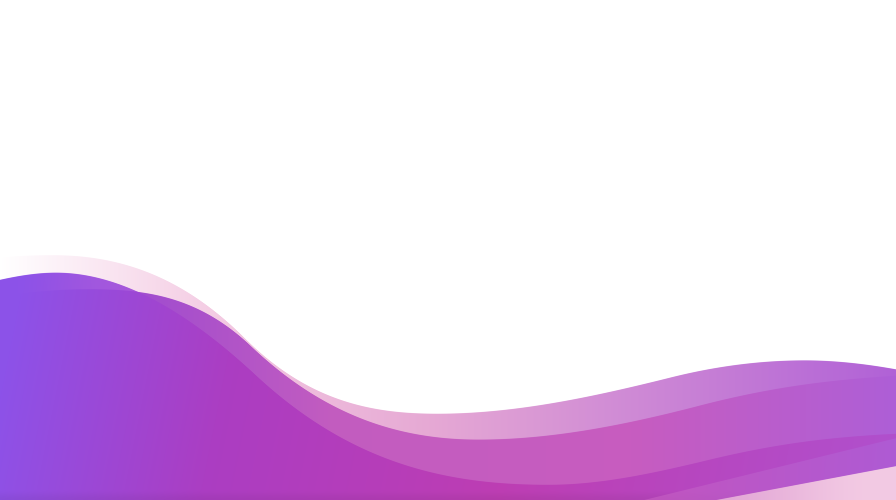
Give the GLSL for this background, as a Shadertoy shader.

```glsl
// Layered violet and magenta waves along the foot of a white canvas.
// Each wave edge is a Hermite curve through its crests, inflections and troughs;
// every layer carries a four-stop sideways gradient, and a pale wedge fills a corner.

#define CANVAS vec2(100.0, 55.86)   // canvas size in percent of its width
#define EDGE_SOFTNESS 0.65          // half width of an edge, in screen dots
#define GRADIENT_TILT 0.2           // lean of the front gradient
#define CREST_GLOW 0.3              // lightening of the front crest
#define FOOT_SHADE 0.05             // darkening at the lower border
#define KNOTS 7

// Height of a wave at x; each knot holds (x, height, slope)
float waveHeight(float x, vec3 knots[KNOTS]) {
    float height = knots[0].y;
    for (int i = 0; i < KNOTS - 1; i++) {
        vec3 a = knots[i], b = knots[i + 1];
        if (x < a.x) break;
        float span = b.x - a.x;
        float t = clamp((x - a.x) / span, 0.0, 1.0);
        float s = 1.0 - t;
        height = a.y * s * s * (1.0 + 2.0 * t) + b.y * t * t * (1.0 + 2.0 * s)
               + span * s * t * (a.z * s - b.z * t);
    }
    return height;
}

// Linear gradient through four colours placed at the given stops
vec3 ramp(float x, vec4 stops, vec3 c0, vec3 c1, vec3 c2, vec3 c3) {
    vec3 t = clamp((x - stops.xyz) / (stops.yzw - stops.xyz), 0.0, 1.0);
    return mix(mix(mix(c0, c1, t.x), c2, t.y), c3, t.z);
}

// Smooth coverage of the area below an edge
float below(float height, float y) {
    float w = EDGE_SOFTNESS * CANVAS.x / iResolution.x;
    return smoothstep(-w, w, height - y);
}

// Height of a straight edge through two points
float lineHeight(float x, vec2 a, vec2 b) {
    return a.y + (b.y - a.y) * (x - a.x) / (b.x - a.x);
}

void mainImage(out vec4 fragColor, in vec2 fragCoord) {
    vec2 p = fragCoord / iResolution.xy * CANVAS;

    // Wave edges
    vec3 backKnots[KNOTS] = vec3[KNOTS](
        vec3(0.0, 27.1, 0.09), vec3(5.9, 27.35, 0.0), vec3(27.3, 18.1, -1.0),
        vec3(48.8, 9.64, 0.0), vec3(74.9, 13.7, 0.25), vec3(89.8, 15.6, 0.0),
        vec3(100.0, 14.6, -0.18));
    vec3 middleKnots[KNOTS] = vec3[KNOTS](
        vec3(0.0, 22.8, 0.13), vec3(9.8, 23.55, 0.0), vec3(28.0, 17.2, -0.95),
        vec3(53.4, 6.75, 0.0), vec3(78.1, 10.55, 0.26), vec3(89.1, 12.8, 0.147),
        vec3(100.0, 13.9, 0.07));
    vec3 frontKnots[KNOTS] = vec3[KNOTS](
        vec3(0.0, 24.6, 0.22), vec3(6.25, 25.4, 0.0), vec3(28.6, 13.9, -0.93),
        vec3(61.2, 1.7, 0.0), vec3(79.4, 4.55, 0.24), vec3(89.7, 6.5, 0.135),
        vec3(100.0, 7.4, 0.05));
    float back = below(waveHeight(p.x, backKnots), p.y);
    float middle = below(waveHeight(p.x, middleKnots), p.y);
    float front = below(waveHeight(p.x, frontKnots), p.y);

    // Layer gradients
    vec3 backColor = ramp(p.x, vec4(0.0, 26.0, 48.0, 100.0),
        vec3(1.0), vec3(0.95, 0.78, 0.88), vec3(0.90, 0.66, 0.83), vec3(0.69, 0.38, 0.84));
    vec3 middleColor = ramp(p.x, vec4(16.0, 37.0, 70.0, 100.0),
        vec3(0.63, 0.30, 0.81), vec3(0.76, 0.36, 0.75),
        vec3(0.78, 0.36, 0.75), vec3(0.68, 0.37, 0.84));
    float leaning = p.x + GRADIENT_TILT * (12.0 - p.y);
    vec3 frontColor = ramp(leaning, vec4(0.0, 25.0, 58.0, 100.0),
        vec3(0.55, 0.32, 0.91), vec3(0.67, 0.24, 0.76),
        vec3(0.74, 0.24, 0.70), vec3(0.69, 0.31, 0.80));

    // The front crest brightens where it rises above the middle wave
    float crest = (1.0 - middle) * smoothstep(1.0, 14.0, p.x);
    frontColor = mix(frontColor, vec3(0.75, 0.48, 0.90), CREST_GLOW * crest);
    frontColor *= 1.0 - FOOT_SHADE * smoothstep(1.2, 0.0, p.y);

    // Stack the waves
    vec3 color = mix(vec3(1.0), backColor, back);
    color = mix(color, middleColor, middle);
    color = mix(color, frontColor, front);

    // Corner: a translucent strip, then the pale wedge
    float strip = below(lineHeight(p.x, vec2(72.3, 0.1), vec2(100.0, 6.9)), p.y);
    float wedge = below(lineHeight(p.x, vec2(80.5, 0.1), vec2(100.0, 3.78)), p.y);
    vec3 wedgeColor = mix(vec3(0.89, 0.66, 0.84), vec3(0.95, 0.79, 0.89),
                          smoothstep(80.0, 98.0, p.x));
    color = mix(color, mix(frontColor, middleColor, 0.7), strip);
    color = mix(color, wedgeColor, wedge);

    fragColor = vec4(color, 1.0);
}
```
